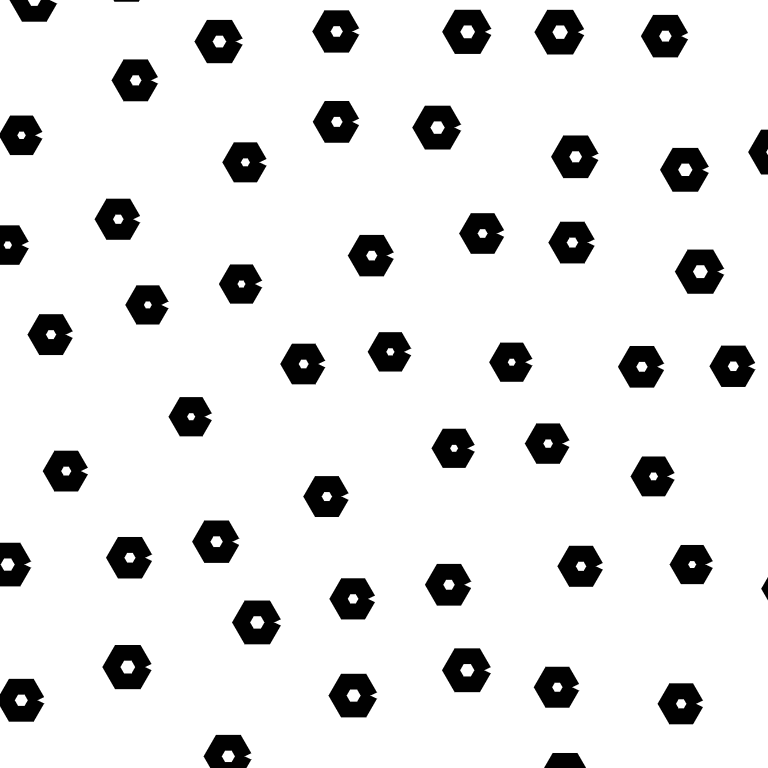
A WebGL 2 fragment shader for this pattern:

```glsl
#version 300 es
precision highp float;
// Black hexagonal nuts with a notched right corner, scattered on a gently warped lattice.

#define SPACING 0.1445          // mean distance between nuts
#define TILT 0.11               // lattice rotation in radians
#define BEND 0.33               // slow bending of rows and columns, in cells
#define DRIFT 0.13              // irregular offset of each nut, in cells
#define OUTER_SIZE vec2(0.0255, 0.0300)   // smallest and largest apothem
#define HOLE_SIZE vec2(0.0045, 0.0098)    // hole apothem over the same range
#define NOTCH_START vec2(0.69, 0.82)      // notch tip, in apothems from the centre
#define NOTCH_SLOPE 0.48        // half opening of the notch per unit length
#define INK vec3(0.005)
#define PAPER vec3(1.0)

uniform vec2 u_resolution;
out vec4 fragColor;

// Hexagon with corners to the left and right.
float hexagon(vec2 p, float apothem) {
    p = abs(p);
    return max(p.y, dot(p, vec2(0.8660254, 0.5))) - apothem;
}

// Wedge opening to the right from its tip at the origin.
float wedge(vec2 p) {
    return (abs(p.y) - NOTCH_SLOPE * p.x) / length(vec2(1.0, NOTCH_SLOPE));
}

// Layered sines: a broad bend plus a finer drift.
vec2 cellOffset(vec2 cell) {
    vec2 bend = sin(cell.yx * 0.83 + vec2(0.6, 4.4));
    vec2 drift = sin(cell * vec2(1.9, 2.3) + cell.yx * vec2(2.7, 1.4) + vec2(1.0, 3.1));
    return BEND * bend + DRIFT * drift;
}

// Relative size from 0 to 1, varying slowly over the lattice.
float cellSize(vec2 cell) {
    float broad = sin(dot(cell, vec2(0.45, 0.75)) + 0.8);
    float fine = sin(dot(cell, vec2(2.1, -1.7)));
    return clamp(0.37 + 0.32 * broad + 0.16 * fine, 0.0, 1.0);
}

// Body minus its central hole and its notch.
float nut(vec2 p, float size) {
    float apothem = mix(OUTER_SIZE.x, OUTER_SIZE.y, size);
    float hole = mix(HOLE_SIZE.x, HOLE_SIZE.y, size);
    float notchTip = apothem * mix(NOTCH_START.x, NOTCH_START.y, size);
    float body = max(hexagon(p, apothem), -hexagon(p, hole));
    return max(body, -wedge(p - vec2(notchTip, 0.0)));
}

void main() {
    vec2 position = gl_FragCoord.xy / u_resolution.y;
    float pixel = 1.0 / u_resolution.y;
    mat2 lattice = SPACING * mat2(cos(TILT), sin(TILT), -sin(TILT), cos(TILT));
    vec2 nearestCell = round(inverse(lattice) * position);

    // Nearest nut among the surrounding cells.
    float distanceToNut = 1.0;
    for (int row = -1; row <= 1; row++) {
        for (int column = -1; column <= 1; column++) {
            vec2 cell = nearestCell + vec2(column, row);
            vec2 center = lattice * (cell + cellOffset(cell));
            distanceToNut = min(distanceToNut, nut(position - center, cellSize(cell)));
        }
    }

    float coverage = clamp(0.5 - distanceToNut / pixel, 0.0, 1.0);
    fragColor = vec4(mix(PAPER, INK, coverage), 1.0);
}
```
